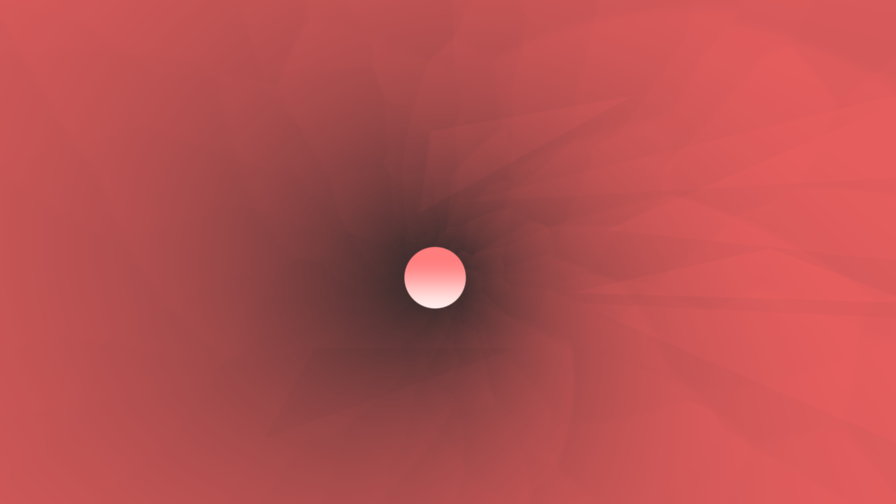
Write a Shadertoy shader that draws this background.

```glsl
// A glowing ball at the dark end of a red tunnel with faceted walls.

const float TAU = 6.2831853;

vec2 hash2(vec2 p) {
    vec3 q = fract(vec3(p.xyx) * vec3(0.1031, 0.1030, 0.0973));
    q += dot(q, q.yzx + 33.33);
    return fract((q.xx + q.yz) * q.zy);
}

// Cellular shading with tilted facets; x wraps after 'count' cells.
float facets(vec2 uv, float count) {
    vec2 cell = floor(uv);
    float sum = 0.0, total = 0.0;
    for (int y = -1; y <= 1; y++)
    for (int x = -1; x <= 1; x++) {
        vec2 id = cell + vec2(x, y);
        vec2 seed = hash2(vec2(mod(id.x, count), id.y + 40.0));
        vec2 offset = uv - id - seed;
        float weight = exp(-55.0 * dot(offset, offset));
        float tone = seed.x - 0.5 + dot(offset, vec2(0.7, 0.35));
        sum += weight * tone;
        total += weight;
    }
    return sum / max(total, 1e-20);
}

// Soft mask for the left side of the line from a to b.
float leftOf(vec2 p, vec2 a, vec2 b) {
    vec2 d = normalize(b - a);
    float soft = 1.2 / iResolution.y;
    return smoothstep(-soft, soft, d.x * (p.y - a.y) - d.y * (p.x - a.x));
}

// Counter-clockwise triangular pane.
float pane(vec2 p, vec2 a, vec2 b, vec2 c) {
    return leftOf(p, a, b) * leftOf(p, b, c) * leftOf(p, c, a);
}

void mainImage(out vec4 fragColor, in vec2 fragCoord) {
    vec2 p = (fragCoord - 0.5 * iResolution.xy) / iResolution.y;
    p -= vec2(-0.0255, -0.051);
    float r = max(length(p), 1e-4);
    vec2 dir = p / r;

    // Light falls off towards the ball, more steeply on the right.
    float rate = 3.1 + dir.x + 0.1 * dir.y;
    float shade = 0.23 + 0.66 * (1.0 - exp(-rate * max(r - 0.04, 0.0)));

    // Facets in log-polar space grow with distance and twist slightly.
    float turn = atan(p.y, p.x) / TAU;
    float depth = log(r);
    float relief = facets(vec2(turn * 13.0 + 0.5 * depth, depth * 1.3), 13.0)
        + 0.6 * facets(vec2(turn * 23.0 - 0.7 * depth, depth * 2.1 + 7.0), 23.0);
    float facing = 0.5 + 0.5 * dot(dir, normalize(vec2(1.0, 0.5)));
    shade += relief * mix(0.012, 0.036, facing);

    // Large overlapping wall panes.
    shade += 0.030 * pane(p, vec2(0.27, -0.03), vec2(0.95, -0.05), vec2(0.664, 0.058));
    shade += 0.022 * pane(p, vec2(0.34, 0.095), vec2(0.95, 0.03), vec2(0.95, 0.36));
    shade += 0.018 * pane(p, vec2(0.05, 0.15), vec2(0.95, 0.20), vec2(0.95, 0.37));
    shade += 0.030 * pane(p, vec2(-0.03, 0.13), vec2(0.39, 0.36), vec2(-0.01, 0.29));
    shade += 0.022 * pane(p, vec2(0.28, -0.05), vec2(0.92, -0.33), vec2(0.92, -0.08));
    shade -= 0.018 * pane(p, vec2(-0.24, -0.14), vec2(-0.34, -0.32), vec2(0.16, -0.14));

    shade = min(shade, 0.9);
    vec3 color = vec3(shade, vec2(0.105 + 0.29 * shade));

    // Ball, lit from below.
    float glow = smoothstep(0.04, -0.065, p.y);
    vec3 ball = mix(vec3(1.0, 0.49, 0.49), vec3(1.0, 0.93, 0.92), glow);
    float edge = 1.0 / iResolution.y;
    color = mix(color, ball, smoothstep(edge, -edge, r - 0.061));

    fragColor = vec4(color, 1.0);
}
```
